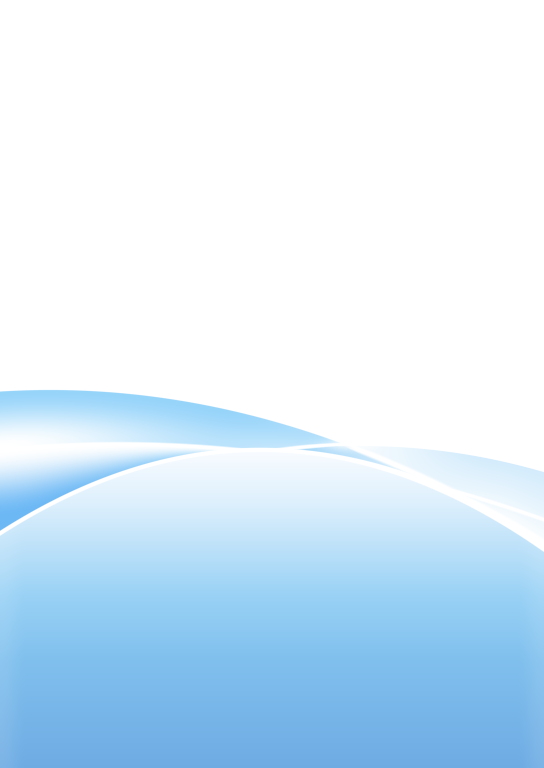
Write a WebGL 1 fragment shader that draws this background.

```glsl
precision highp float;
// A pale blue dome rises from the foot of a white page, behind it two
// translucent sheets cross. Every edge is a parabolic arch; fills are
// vertical gradients, and white ribbons trace the arches.
uniform vec2 u_resolution;

// Arches: apex x, apex y, curvature (canvas units, y up).
const vec3 DOME  = vec3(0.478, 0.4115, 0.478);
const vec3 WAVE  = vec3(0.092, 0.4922, 0.242);
const vec3 SWOOSH = vec3(0.220, 0.4219, 0.162);
const vec3 SHEET = vec3(0.671, 0.4193, 0.312);

const vec3 WHITE = vec3(1.0);
const vec3 WAVE_BLUE  = vec3(0.59, 0.83, 0.98);
const vec3 UNDER_BLUE = vec3(0.42, 0.72, 0.96);
const vec3 SHEET_BLUE = vec3(0.62, 0.83, 0.97);

// Dome gradient, from its crown to the foot of the page.
const vec3 DOME_CROWN = vec3(0.97, 0.985, 1.0);
const vec3 DOME_PALE  = vec3(0.87, 0.94, 0.99);
const vec3 DOME_SKY   = vec3(0.60, 0.82, 0.96);
const vec3 DOME_MID   = vec3(0.50, 0.75, 0.93);
const vec3 DOME_DEEP  = vec3(0.43, 0.67, 0.89);

const float RIM_WIDTH = 0.0055;
const float RIBBON_WIDTH = 0.0026;
const float SIDE_LIGHT = 0.10;

float archY(vec3 arch, float x) {
  float dx = x - arch.x;
  return arch.y - arch.z * dx * dx;
}

// Signed distance above an arch, in canvas heights.
float above(vec3 arch, vec2 p) {
  float aspect = u_resolution.x / u_resolution.y;
  float slope = 2.0 * arch.z * (p.x - arch.x) / aspect;
  return (p.y - archY(arch, p.x)) / sqrt(1.0 + slope * slope);
}

// Smooth coverage of the region where d is negative.
float fill(float d) {
  float pixel = 0.75 / u_resolution.y;
  return 1.0 - smoothstep(-pixel, pixel, d);
}

float ribbon(float d, float halfWidth) {
  return 1.0 - smoothstep(0.4 * halfWidth, 1.5 * halfWidth, abs(d));
}

float ramp(float from, float to, float v) {
  return clamp((v - from) / (to - from), 0.0, 1.0);
}

vec3 domeColor(vec2 p) {
  vec3 c = mix(DOME_CROWN, DOME_PALE, ramp(0.410, 0.346, p.y));
  c = mix(c, DOME_SKY, ramp(0.346, 0.225, p.y));
  c = mix(c, DOME_MID, ramp(0.225, 0.140, p.y));
  c = mix(c, DOME_DEEP, ramp(0.140, 0.0, p.y));
  float side = 1.0 - smoothstep(0.0, 0.05, min(p.x, 1.0 - p.x));
  return mix(c, WHITE, SIDE_LIGHT * side);
}

void main() {
  vec2 p = gl_FragCoord.xy / u_resolution;
  float dDome = above(DOME, p);
  float dWave = above(WAVE, p);
  float dSwoosh = above(SWOOSH, p);
  float dSheet = above(SHEET, p);
  vec3 color = WHITE;

  // Left wave, fading down to the swoosh, more fully at the page edge.
  float waveY = archY(WAVE, p.x);
  float depth = ramp(waveY, archY(SWOOSH, p.x), p.y);
  float fade = mix(1.0, 0.35, smoothstep(0.0, 0.42, p.x));
  vec3 wave = mix(WAVE_BLUE, WHITE, fade * smoothstep(0.0, 0.95, depth));
  wave = mix(wave, WHITE, 0.28 * smoothstep(0.40, 0.62, p.x));

  // Deeper blue between the swoosh and the dome.
  float glowDepth = mix(0.088, 0.012, smoothstep(0.0, 0.42, p.x));
  float below = smoothstep(0.0, 1.0, -dSwoosh / glowDepth);
  vec3 deep = mix(UNDER_BLUE, WAVE_BLUE, smoothstep(0.1, 0.42, p.x));
  vec3 under = mix(WHITE, deep, below);
  wave = mix(wave, under, fill(dSwoosh));
  color = mix(color, wave, fill(dWave) * (1.0 - smoothstep(0.60, 0.66, p.x)));

  // Right sheet, dissolving toward the lower right.
  float sheetDepth = ramp(archY(SHEET, p.x), archY(DOME, p.x), p.y);
  float tint = mix(1.0, 0.46, smoothstep(0.50, 0.76, p.x));
  tint *= 1.0 - sheetDepth * smoothstep(0.68, 0.95, p.x);
  float outside = 1.0 - fill(dWave);
  tint *= mix(1.0, 0.15 + 0.85 * smoothstep(0.63, 0.90, p.x), outside);
  float sheetMask = fill(dSheet) * smoothstep(0.44, 0.48, p.x);
  color = mix(color, mix(WHITE, SHEET_BLUE, tint), sheetMask);

  // White ribbons and the soft light where they cross.
  float sheetLine = ribbon(dSheet - RIBBON_WIDTH, RIBBON_WIDTH);
  sheetLine *= smoothstep(0.42, 0.48, p.x);
  float waveLine = ribbon(dWave, RIBBON_WIDTH * (0.8 + p.x));
  waveLine *= smoothstep(0.58, 0.66, p.x);
  float light = max(ribbon(dSwoosh, RIBBON_WIDTH), max(sheetLine, waveLine));
  vec2 flare = (p - vec2(0.64, 0.421)) / vec2(0.045, 0.008);
  light = max(light, 0.7 * exp(-dot(flare, flare)));
  color = mix(color, WHITE, light);

  // Dome with its bright rim, wider toward the right.
  float rim = RIM_WIDTH * (1.0 + 0.7 * smoothstep(0.5, 1.0, p.x));
  color = mix(color, WHITE, fill(dDome - rim));
  color = mix(color, domeColor(p), fill(dDome));

  gl_FragColor = vec4(color, 1.0);
}
```
